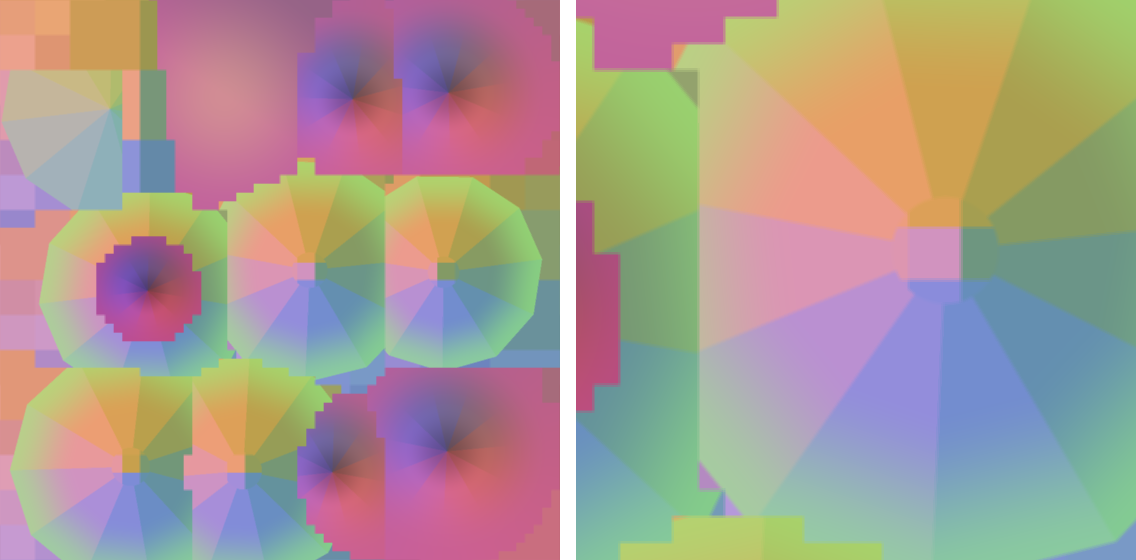
Left: the whole. Right: its middle third, enlarged.
A three.js fragment shader for this background:

```glsl
// Patchwork of faceted pastel ring discs and magenta discs with blocky borders.
varying vec2 vUv;

#define SECTORS 11.0
#define RING_RADIUS 0.195
#define PINK_RADIUS 0.14
#define DOME_RADIUS 0.20
#define CORE_RADIUS 0.095
#define JITTER 0.07
#define COARSE 8.0
#define FINE 32.0
#define SOFTNESS 0.003
#define RIM_GREEN vec3(0.60, 0.95, 0.50)
#define PINK_RIM vec3(0.78, 0.37, 0.58)
#define TAU 6.2831853

float hash(vec2 p) {
  return fract(sin(dot(p, vec2(127.1, 311.7))) * 43758.5453);
}

vec2 unit(vec2 v) {
  return v / max(length(v), 0.0001);
}

// Centre of the square block that holds p
vec2 blockCentre(vec2 p, float count) {
  return (floor(p * count) + 0.5) / count;
}

// Colours driven by direction from a disc centre
vec3 pastelTone(vec2 dir) {
  return vec3(0.66 + 0.27 * dot(dir, vec2(-0.8, 0.6)),
              0.59 + 0.04 * dir.y,
              0.58 + 0.28 * dot(dir, vec2(-0.35, -0.94)));
}

vec3 pinkTone(vec2 dir) {
  return vec3(0.64 + 0.2 * dot(dir, vec2(0.3, -0.95)),
              0.40, 0.58 - 0.2 * dir.x);
}

// Direction snapped to the middle of its sector; z is the polygonal radius
vec3 facet(vec2 q, float turn) {
  float a = atan(q.y, q.x + 0.00001) / TAU * SECTORS + turn;
  float mid = (floor(a) + 0.5 - turn) * TAU / SECTORS;
  vec2 dir = vec2(cos(mid), sin(mid));
  return vec3(dir, dot(q, dir));
}

vec3 pinkDisc(vec2 q, float radius, float turn) {
  float d = length(q) / radius;
  vec2 dir = unit(mix(facet(q, turn).xy, unit(q), smoothstep(0.2, 0.8, d)));
  vec3 body = pinkTone(dir) * mix(0.75, 1.0, smoothstep(0.0, 0.5, d));
  return mix(body, PINK_RIM, 0.75 * smoothstep(0.4, 1.2, d));
}

vec3 domeDisc(vec2 q) {
  float d = length(q) / DOME_RADIUS;
  float shade = max(0.0, dot(q / DOME_RADIUS, vec2(0.55, 0.8)));
  vec3 body = mix(vec3(0.82, 0.55, 0.58), vec3(0.76, 0.39, 0.61),
                  smoothstep(0.0, 1.1, d));
  return body - vec3(0.17, 0.0, 0.08) * min(shade, 1.0);
}

vec3 scene(vec2 p) {
  vec2 patchId = floor(p * COARSE);
  vec2 stepped = blockCentre(p, FINE * (hash(patchId) < 0.5 ? 1.0 : 2.0));
  vec2 blocky = blockCentre(p, COARSE * (hash(patchId + 7.0) < 0.5 ? 1.0 : 2.0));

  // Nearest disc, measured on the blocks so that borders are stepped
  float nearest = 1000.0, radius = 1.0, row = 0.0, col = 0.0, turn = 0.0;
  vec2 centre = vec2(0.5);
  for (int j = 0; j < 3; j++) {
    float r = float(j);
    float columns = j == 1 ? 3.0 : 4.0;
    for (int i = 0; i < 4; i++) {
      float c = float(i);
      if (c >= columns) break;
      vec2 id = vec2(c, r);
      vec2 rnd = vec2(hash(id + 3.1), hash(id + 8.7)) - 0.5;
      vec2 at = vec2((0.8 + 0.84 * c) / columns, 0.17 + 0.325 * r) + rnd * JITTER;
      float size = RING_RADIUS * (1.0 + 0.2 * rnd.x);
      if (j != 1 && c + 0.5 * r >= 2.0) size = PINK_RADIUS * (1.0 + 0.3 * rnd.y);
      if (j == 2 && i == 1) size = DOME_RADIUS;
      float d = length(stepped - at) / size;
      if (d < nearest) {
        nearest = d; radius = size; centre = at;
        row = r; col = c; turn = rnd.y + 0.5;
      }
    }
  }

  vec2 q = p - centre, outer = blocky - centre;
  float d = length(q) / radius;
  float grain = 0.08 * (hash(floor(blocky * 16.0) + 2.0) - 0.5);
  bool dome = row == 2.0 && col == 1.0;
  bool pink = row != 1.0 && col + 0.5 * row >= 2.0;

  // Pink family, with muted blocks beyond the disc
  if (dome || pink) {
    if (nearest > 1.35)
      return mix(pinkTone(unit(outer)), vec3(0.70, 0.40, 0.50), 0.5) + grain;
    return dome ? domeDisc(q) : pinkDisc(q, radius, turn);
  }

  // Faceted rings, one as a fan and one with a pink core
  vec3 f = facet(q, turn);
  float rim = f.z / radius;
  bool fan = row == 2.0;
  bool cut = fan && (stepped.x - centre.x > 0.03 || blocky.y - centre.y > 0.06);
  if (rim > 0.97 || cut) return pastelTone(unit(outer) * 0.9) + grain;
  if (fan) return mix(pastelTone(f.xy), vec3(0.62, 0.86, 0.58), 0.45);
  if (row == 1.0 && col == 0.0 && length(stepped - centre) < CORE_RADIUS)
    return pinkDisc(q, CORE_RADIUS, turn) * vec3(0.93, 0.8, 0.95);
  vec2 dir = d < 0.16 ? unit(blockCentre(p, FINE) - centre) : f.xy;
  return mix(pastelTone(dir), RIM_GREEN, 0.6 * smoothstep(0.45, 0.98, rim));
}

void main() {
  // Average nine nearby samples to smooth every edge
  vec3 sum = vec3(0.0);
  for (int k = 0; k < 9; k++) {
    vec2 offset = vec2(mod(float(k), 3.0), floor(float(k) / 3.0)) - 1.0;
    sum += scene(vUv + offset * SOFTNESS / 3.0);
  }
  gl_FragColor = vec4(sum / 9.0, 1.0);
}
```
